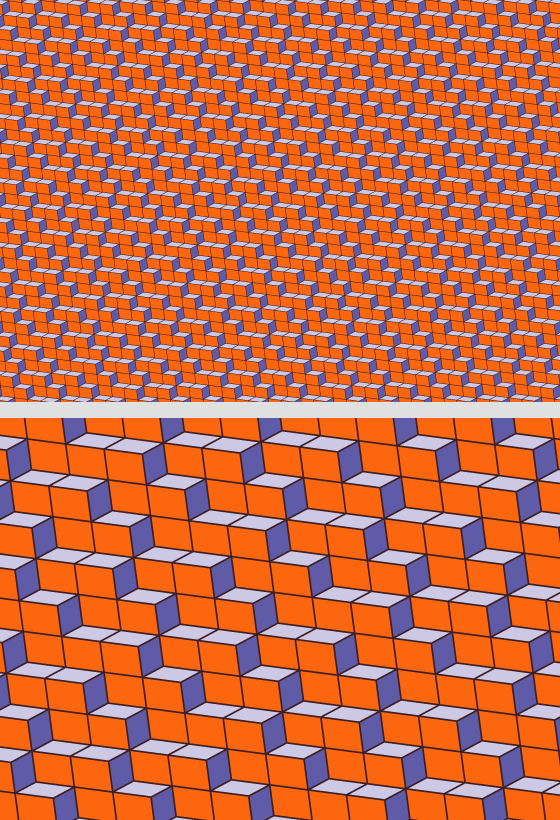
Top, the full canvas; bottom, a detail of the centre.
A WebGL 1 fragment shader for this pattern:

```glsl
precision highp float;

// A stepped wall of unit blocks: the solid holds every cell below a tilted plane,
// seen in oblique projection. Each sample walks a view ray through the cells to
// the first solid one, then shades its top, side or front face with thin outlines.

uniform vec2 u_resolution;

// Screen steps of the three block edges, in canvas heights
#define EDGE_RIGHT vec2(0.0318, -0.0042)
#define EDGE_FRONT vec2(-0.0174, -0.0093)
#define EDGE_UP vec2(-0.0034, 0.0255)
#define ORIGIN vec2(0.4908, 0.5755)
// Tilt of the cutting plane sets the rhythm of the steps
#define PLANE vec3(1.0, 2.17, 1.49)
#define PLANE_OFFSET 3.91
#define LINE_WIDTH 0.0014
#define FRONT_COLOR vec3(0.985, 0.400, 0.060)
#define TOP_COLOR vec3(0.805, 0.790, 0.895)
#define SIDE_COLOR vec3(0.375, 0.355, 0.650)
#define LINE_COLOR vec3(0.24, 0.12, 0.14)
#define SAMPLES 4

float cross2(vec2 a, vec2 b) {
  return a.x * b.y - a.y * b.x;
}

// Axis whose cell wall the ray reaches first
vec3 nearestAxis(vec3 t) {
  if (t.x <= t.y && t.x <= t.z) return vec3(1.0, 0.0, 0.0);
  return t.y <= t.z ? vec3(0.0, 1.0, 0.0) : vec3(0.0, 0.0, 1.0);
}

vec3 blockColor(vec2 p) {
  // Face areas also give the direction that projects to a single point
  vec3 faceArea = abs(vec3(cross2(EDGE_FRONT, EDGE_UP),
                           cross2(EDGE_UP, EDGE_RIGHT),
                           cross2(EDGE_RIGHT, EDGE_FRONT)));
  vec3 viewDir = faceArea / dot(PLANE, faceArea);

  // Lift the screen point into space, just above the solid
  vec3 start = vec3(cross2(p, EDGE_FRONT), cross2(EDGE_RIGHT, p), 0.0)
             / cross2(EDGE_RIGHT, EDGE_FRONT);
  float clearance = dot(PLANE, vec3(1.0));
  start += viewDir * (clearance - PLANE_OFFSET - dot(PLANE, start));

  // Walk cell by cell until the ray enters the solid
  vec3 cell = floor(start);
  vec3 wallTime = (start - cell) / viewDir;
  vec3 axis = vec3(0.0, 1.0, 0.0);
  float time = 0.0;
  for (int i = 0; i < 10; i++) {
    if (dot(PLANE, cell) + PLANE_OFFSET < 0.0) break;
    axis = nearestAxis(wallTime);
    time = dot(axis, wallTime);
    cell -= axis;
    wallTime += axis / viewDir;
  }

  // Screen distance to the nearest edge of the face
  vec3 local = start - viewDir * time - cell;
  vec3 edgeLength = vec3(length(EDGE_RIGHT), length(EDGE_FRONT), length(EDGE_UP));
  vec3 otherLength = vec3(dot(edgeLength, 1.0 - axis)) - edgeLength;
  vec3 span = dot(axis, faceArea) / mix(otherLength, vec3(1.0), axis);
  vec3 gap = min(local, 1.0 - local) * span + axis;
  float edgeDistance = min(gap.x, min(gap.y, gap.z));

  vec3 face = axis.x * SIDE_COLOR + axis.y * FRONT_COLOR + axis.z * TOP_COLOR;
  return mix(LINE_COLOR, face, step(0.5 * LINE_WIDTH, edgeDistance));
}

void main() {
  // Average a grid of samples to smooth every edge
  vec3 color = vec3(0.0);
  for (int j = 0; j < SAMPLES; j++) {
    for (int i = 0; i < SAMPLES; i++) {
      vec2 jitter = (vec2(float(i), float(j)) + 0.5) / float(SAMPLES) - 0.5;
      color += blockColor((gl_FragCoord.xy + jitter) / u_resolution.y - ORIGIN);
    }
  }
  gl_FragColor = vec4(color / float(SAMPLES * SAMPLES), 1.0);
}
```
